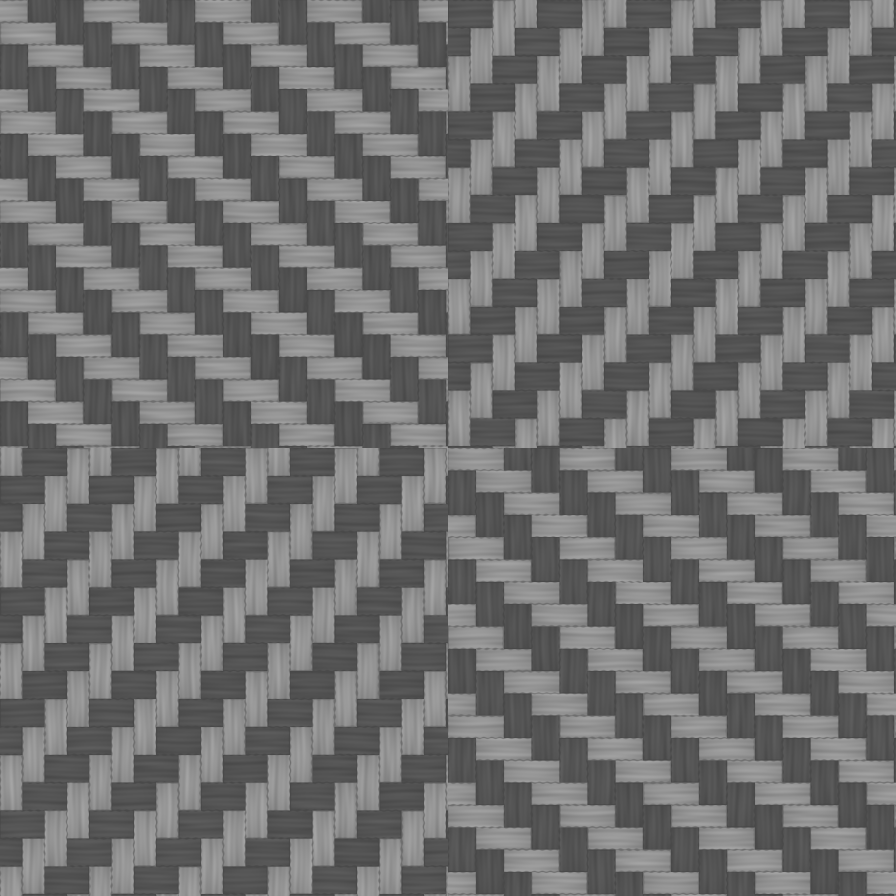
Write a WebGL 2 fragment shader that draws this texture.

```glsl
#version 300 es
precision highp float;
// Twill weave of pale and dark ribbons in four panels, alternately turned by
// a quarter. Each panel is a grid where a diagonal count picks the ribbon on
// top; layered sines stretched along each ribbon give its fibres.

uniform vec2 u_resolution;
out vec4 fragColor;

const float PANELS = 2.0;                 // panels across and down
const vec2 THREADS = vec2(16.0, 20.0);    // dark columns, pale rows per panel
const float GRID_STRETCH = 1.004;         // leaves a sliver of weave at seams
const float FLOAT_SPAN = 2.0;             // cells a ribbon stays on top
const float EDGE_WIDTH = 0.0016;          // shaded rim, in canvas units
const float EDGE_WEAR = 0.0005;           // raggedness of the rim
const float FIBRE_FREQ = 300.0;
const float FIBRE_BEND = 60.0;
const int FIBRE_LAYERS = 4;
const int SAMPLES = 2;                    // supersampling per axis

const float PALE_TONE = 0.535;
const float PALE_BULGE = 0.055;
const float PALE_FIBRE = 0.055;
const float PALE_RIM = 0.43;
const float DARK_TONE = 0.315;
const float DARK_BULGE = 0.015;
const float DARK_FIBRE = 0.035;
const float DARK_RIM = 0.285;
const float STRAND_VARIATION = 0.012;
const float PI = 3.14159;

float hash(vec2 p) {
    vec3 h = fract(p.xyx * vec3(0.1031, 0.1030, 0.0973));
    h += dot(h, h.yzx + 33.33);
    return fract((h.x + h.y) * h.z);
}

// Fine streaks: sines across the ribbon, gently bent along its length.
float fibres(vec2 pos, float seed) {
    float sum = 0.0;
    float freq = FIBRE_FREQ;
    for (int i = 0; i < FIBRE_LAYERS; i++) {
        float phase = 2.0 * PI * hash(vec2(seed * 91.0, float(i) + 3.0));
        float bend = 0.8 * sin(pos.x * FIBRE_BEND + phase * 2.0);
        sum += sin(pos.y * freq + phase + bend);
        freq *= 1.53;
    }
    return sum / float(FIBRE_LAYERS);
}

float weave(vec2 uv) {
    // Panel and its local frame; x follows the pale ribbons.
    vec2 q = vec2(uv.x, 1.0 - uv.y) * PANELS;
    vec2 panel = floor(q);
    vec2 local = fract(q);
    bool turned = mod(panel.x + panel.y, 2.0) > 0.5;
    vec2 grid = (turned ? vec2(local.y, -local.x) : local) * THREADS * GRID_STRETCH;
    vec2 cell = floor(grid);
    vec2 f = grid - cell;

    // Diagonal count: the first half of the cycle shows pale ribbon.
    float cycle = 2.0 * FLOAT_SPAN;
    float stepIndex = floor(mod(cell.x - cell.y + 1.0 - panel.y + 0.5, cycle));
    bool pale = stepIndex < FLOAT_SPAN;
    float offset = pale ? stepIndex : cycle - 1.0 - stepIndex;
    vec2 strand = pale ? vec2(offset + f.x, f.y) : vec2(offset + f.y, f.x);
    vec2 id = cell - (pale ? vec2(offset, 0.0) : vec2(0.0, offset));

    // Ribbon coordinates in canvas units.
    vec2 unit = 1.0 / (PANELS * THREADS);
    vec2 size = pale ? unit : unit.yx;
    vec2 pos = strand * size;
    float seed = hash(id + panel * 37.0 + (pale ? 11.0 : 71.0));

    // Fibres and a soft rise to the middle of each float.
    float streak = fibres(pos, seed);
    float bulge = sin(PI * strand.x / FLOAT_SPAN);
    float tone = pale
        ? PALE_TONE + PALE_BULGE * bulge + PALE_FIBRE * streak
        : DARK_TONE + DARK_BULGE * bulge + DARK_FIBRE * streak;
    tone += STRAND_VARIATION * (seed - 0.5);

    // Worn rim around the ribbon.
    vec2 toEdge = min(strand, vec2(FLOAT_SPAN, 1.0) - strand) * size;
    float wear = EDGE_WEAR * (streak + sin(pos.x * 700.0 + seed * 40.0));
    float body = smoothstep(0.0, EDGE_WIDTH, min(toEdge.x, toEdge.y) + wear);
    return mix(pale ? PALE_RIM : DARK_RIM, tone, body);
}

void main() {
    float tone = 0.0;
    for (int j = 0; j < SAMPLES; j++) {
        for (int i = 0; i < SAMPLES; i++) {
            vec2 jitter = (vec2(i, j) + 0.5) / float(SAMPLES) - 0.5;
            tone += weave((gl_FragCoord.xy + jitter) / u_resolution);
        }
    }
    fragColor = vec4(vec3(tone / float(SAMPLES * SAMPLES)), 1.0);
}
```
